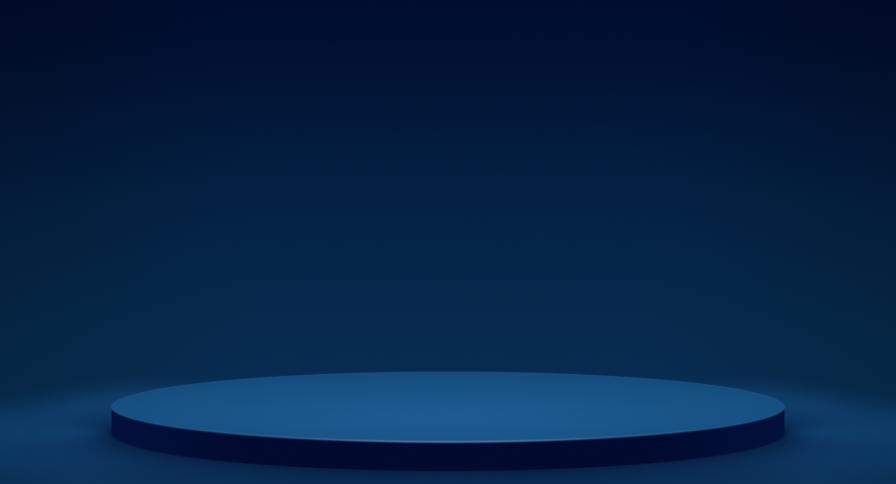
Give the GLSL for this background, as a Shadertoy shader.

```glsl
// A round blue podium on a softly lit floor before a dark studio wall.
// The disc is two stacked ellipses joined by a vertical band; wall, floor
// glow, contact shadow and rim light are smooth gradients around them.

#define TOP_CENTER vec2(0.0, 0.160)
#define TOP_RADII vec2(0.697, 0.073)
#define BASE_CENTER vec2(0.0, 0.106)
#define BASE_RADII vec2(0.695, 0.079)
#define HORIZON 0.160
#define HORIZON_RISE 0.035
#define HORIZON_BLUR 0.036
#define SHADOW_WIDTH 0.035
#define RIM_WIDTH 0.0025
#define GRAIN 0.004

// Sine-free hash in 0..1
float hash(vec2 p) {
    vec3 q = fract(p.xyx * 0.1031);
    q += dot(q, q.yzx + 33.33);
    return fract((q.x + q.y) * q.z);
}

// Approximate signed distance to an axis-aligned ellipse
float ellipse(vec2 p, vec2 radii) {
    vec2 q = p / radii;
    return (dot(q, q) - 1.0) / (2.0 * max(length(q / radii), 1e-4));
}

float box(vec2 p, vec2 halfSize) {
    vec2 d = abs(p) - halfSize;
    return length(max(d, 0.0)) + min(max(d.x, d.y), 0.0);
}

// Wall brightens downwards and dims in the upper corners
vec3 wallColor(vec2 p) {
    vec3 high = vec3(0.002, 0.052, 0.185);
    vec3 middle = vec3(0.014, 0.128, 0.265);
    vec3 low = vec3(0.028, 0.172, 0.310);
    vec3 color = mix(low, middle, smoothstep(0.20, 0.68, p.y));
    color = mix(color, high, smoothstep(0.52, 1.04, p.y));
    float corner = smoothstep(0.35, 1.05, abs(p.x));
    return color * (1.0 - corner * mix(0.10, 0.22, p.y));
}

// Floor light fades into the wall along a soft, slightly raised horizon
vec3 addFloor(vec3 color, vec2 p) {
    float side = abs(p.x);
    float edge = HORIZON + HORIZON_RISE * smoothstep(0.95, 0.62, side);
    float cover = 1.0 - smoothstep(edge - HORIZON_BLUR, edge + HORIZON_BLUR, p.y);
    vec3 lit = mix(vec3(0.065, 0.255, 0.435), vec3(0.050, 0.225, 0.395),
                   smoothstep(0.72, 0.95, side));
    lit *= mix(1.0, 0.88, smoothstep(0.06, 0.0, p.y));
    return mix(color, lit, cover);
}

// Top face is brightest toward the front centre
vec3 topColor(vec2 p) {
    vec2 q = (p - TOP_CENTER) / TOP_RADII;
    float light = exp(-1.1 * dot(q - vec2(0.0, -0.3), q - vec2(0.0, -0.3)));
    return mix(vec3(0.075, 0.285, 0.475), vec3(0.115, 0.355, 0.565), light);
}

void mainImage(out vec4 fragColor, in vec2 fragCoord) {
    float pixel = 1.0 / iResolution.y;
    vec2 p = vec2((fragCoord.x - 0.5 * iResolution.x) * pixel, fragCoord.y * pixel);

    // Podium distances
    float top = ellipse(p - TOP_CENTER, TOP_RADII);
    float base = ellipse(p - BASE_CENTER, BASE_RADII);
    vec2 bandCenter = 0.5 * (TOP_CENTER + BASE_CENTER);
    vec2 bandSize = vec2(BASE_RADII.x, 0.5 * (TOP_CENTER.y - BASE_CENTER.y));
    float body = min(min(top, base), box(p - bandCenter, bandSize));

    // Backdrop with contact shadow on the floor
    vec3 color = addFloor(wallColor(p), p);
    float shadow = exp(-max(base, 0.0) / SHADOW_WIDTH);
    shadow *= 1.0 - smoothstep(0.10, 0.19, p.y);
    color = mix(color, vec3(0.005, 0.070, 0.200), 0.72 * shadow);

    // Side wall, a little lighter toward both ends
    float across = abs(p.x) / TOP_RADII.x;
    vec3 sideColor = mix(vec3(0.002, 0.038, 0.185), vec3(0.006, 0.060, 0.225),
                         smoothstep(0.55, 0.95, across));
    color = mix(color, sideColor, 1.0 - smoothstep(-pixel, pixel, body));

    // Top face and the fine light on its front edge
    color = mix(color, topColor(p), 1.0 - smoothstep(-pixel, pixel, top));
    float front = 1.0 - smoothstep(TOP_CENTER.y - 0.05, TOP_CENTER.y, p.y);
    float rim = exp(-pow(top / max(RIM_WIDTH, 0.7 * pixel), 2.0));
    rim *= front * (0.15 + 0.60 * exp(-pow(p.x / 0.34, 2.0)));
    color = mix(color, vec3(0.40, 0.50, 0.65), rim);

    // Fine grain hides gradient banding
    color += GRAIN * (hash(fragCoord) - 0.5);
    fragColor = vec4(clamp(color, 0.0, 1.0), 1.0);
}
```
